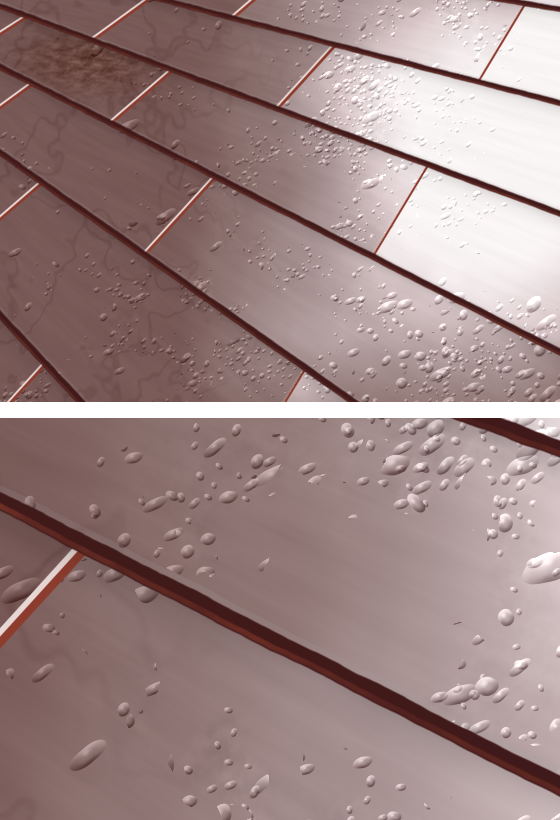
Top: the whole. Bottom: its middle third, enlarged.
Reproduce this texture procedurally as a Shadertoy shader.

```glsl
// Wet copper shingles in perspective: overlapping courses with staggered joints.
// Courses and joints are two fans of lines, each indexed by a smooth angle curve;
// sheen is a distance ramp, and water is jittered cellular drops on several scales.

const vec3 GLARE  = vec3(0.98, 0.96, 0.96);
const vec3 PALE   = vec3(0.86, 0.79, 0.80);
const vec3 TAN    = vec3(0.68, 0.60, 0.60);
const vec3 ROSE   = vec3(0.56, 0.46, 0.45);
const vec3 SHADE  = vec3(0.47, 0.35, 0.34);
const vec3 GAP    = vec3(0.25, 0.10, 0.10);
const vec3 COPPER = vec3(0.58, 0.25, 0.19);

vec2 hash2(vec2 p) {
    vec2 h = vec2(dot(p, vec2(127.1, 311.7)), dot(p, vec2(269.5, 183.3)));
    return fract(sin(h) * 43758.54);
}

// Layered, warped sines in about -1..1
float mottle(vec2 p) {
    float sum = 0.0, amp = 0.5;
    for (int i = 0; i < 4; i++) {
        sum += amp * sin(p.x + 1.7 * sin(p.y)) * cos(p.y - 1.3 * sin(p.x * 0.7));
        p = mat2(1.5, 1.2, -1.2, 1.5) * p + 2.3;
        amp *= 0.6;
    }
    return sum;
}

float band(float dist, float halfWidth, float soft) {
    return 1.0 - smoothstep(halfWidth - soft, halfWidth + soft, abs(dist));
}

float bump(vec2 p, vec2 center, vec2 size) {
    vec2 d = (p - center) / size;
    return exp(-dot(d, d));
}

// Signed light of domed drops: positive on the lit side, negative on the dark rim
float drops(vec2 p, float wet, float soft) {
    vec2 cell = floor(p);
    float light = 0.0;
    for (int y = -1; y <= 1; y++)
    for (int x = -1; x <= 1; x++) {
        vec2 id = cell + vec2(x, y);
        vec2 rnd = hash2(id), kind = hash2(id + 37.0);
        vec2 d = p - id - 0.15 - 0.7 * rnd;
        d.x += d.y * (kind.y - 0.3);
        float angle = atan(d.y, d.x);
        float radius = mix(0.16, 0.46, kind.y * kind.y) * (1.0 + 0.2 * sin(2.0 * angle + 6.3 * rnd.x));
        float r = length(d) / radius;
        float inside = 1.0 - smoothstep(1.0 - soft / radius, 1.0 + soft / radius, r);
        float side = dot(d / radius, vec2(-0.55, -0.83));
        float relief = side * smoothstep(0.1, 0.8, r) + 0.7 * bump(d / radius, vec2(-0.3, -0.2), vec2(0.3));
        light += inside * relief * step(kind.x, wet);
    }
    return clamp(light, -1.0, 1.0);
}

// Metal tone from the glare outward
vec3 sheen(float d) {
    vec3 c = mix(GLARE, PALE, smoothstep(0.15, 0.29, d));
    c = mix(c, TAN, smoothstep(0.25, 0.36, d));
    c = mix(c, ROSE, smoothstep(0.33, 0.45, d));
    return mix(c, SHADE, smoothstep(0.43, 0.58, d));
}

void mainImage(out vec4 fragColor, in vec2 fragCoord) {
    vec2 uv = fragCoord / iResolution.xy;
    vec2 p = vec2(uv.x, (1.0 - uv.y) * 0.721);
    float soft = 0.8 / iResolution.x;

    // Course index, growing downward, and distance to the nearest overlap
    vec2 fromLeft = p - vec2(-0.781, -0.280);
    float t = atan(fromLeft.y, fromLeft.x) - 0.165;
    float course = t * (11.63 - 6.14 * t);
    float courseDist = (course - round(course)) * length(fromLeft) / (11.63 - 12.28 * t);
    float row = floor(course);

    // Joint index, growing leftward, shifted by half a sheet on odd courses
    vec2 fromTop = vec2(1.471, -0.885) - p;
    float u = fromTop.x / -fromTop.y;
    float s = u - 0.6;
    float joint = 0.5 * s * (2.85 + 1.38 * s) + 0.5 * mod(row, 2.0);
    float jointRate = 0.5 * (2.85 + 2.76 * s) * sqrt(1.0 + u * u) / -fromTop.y;
    float jointDist = (joint - round(joint)) / jointRate;
    vec2 sheet = vec2(floor(joint), row);

    // Sheen, stepped at the joints and varied per sheet
    float glow = length((p - vec2(0.90, 0.25)) * vec2(1.0, 0.8));
    glow -= 0.09 * (fract(joint) - 0.5) + 0.04 * (hash2(sheet).x - 0.5);
    glow -= 0.17 * bump(p, vec2(0.44, 0.66), vec2(0.22, 0.17));
    glow += 0.025 * mottle(p * 9.0 + sheet);
    vec3 color = sheen(glow);

    // Brushed streaks, faint scratches and a rough brown stain
    color += 0.018 * mottle(vec2(course * 26.0, joint * 7.0));
    color -= 0.035 * band(mottle(p * 13.0 + 4.0), 0.05, 0.05) * smoothstep(0.35, 0.6, glow);
    float stain = bump(p, vec2(0.16, 0.11), vec2(0.12, 0.06)) * step(2.0, course) * step(course, 3.0);
    color += stain * (0.13 * mottle(p * vec2(90.0, 150.0)) - vec3(0.07, 0.09, 0.11));

    // Water: a broken trail of fine beads, with larger drops at the lower right
    float trail = exp(-pow((u - 0.76) / 0.13, 2.0));
    float patches = smoothstep(-0.1, 0.3, mottle(p * 17.0 + 1.0));
    float corner = smoothstep(0.48, 0.64, p.y) * smoothstep(0.55, 0.75, p.x);
    float fine = patches * (0.85 * trail + 0.3 * corner) + 0.4 * smoothstep(0.35, 0.6, mottle(p * 14.0 + 8.0));
    float water = 0.0;
    for (int i = 0; i < 3; i++) {
        float cells = 88.0 / pow(1.65, float(i));
        float wet = mix(fine, 0.6 * corner + 0.25 * trail * patches, float(i) * 0.5);
        water += drops(p * cells + 11.0 * float(i), wet, soft * cells);
    }
    float tone = mix(0.20, 0.32, smoothstep(0.55, 0.3, glow));
    color += clamp(water, -1.0, 1.0) * tone * vec3(0.95, 1.0, 1.0);
    color += 0.05 * trail * patches * mottle(p * 110.0);

    // Joints: lit lip on the left, bare copper on the right
    float jointWidth = mix(0.0018, 0.0030, smoothstep(0.55, 0.9, u));
    color = mix(color, COPPER * 0.95, band(jointDist + 0.0018, jointWidth, soft));
    color = mix(color, vec3(0.92, 0.86, 0.85), band(jointDist - 0.0018, 0.0017, soft) * smoothstep(0.5, 0.95, u));

    // Overlaps: cast shadow, lit rim, dark gap and a copper edge
    float edge = courseDist + 0.0009 * mottle(vec2(joint * 32.0, row * 5.0));
    float gapWidth = 0.0046 + 0.0022 * p.y;
    color *= 1.0 - 0.22 * exp(-max(edge, 0.0) * 90.0) * step(0.0, edge);
    color = mix(color, color * 0.75 + 0.16, 0.6 * band(edge + gapWidth + 0.002, 0.002, soft));
    color = mix(color, GAP, band(edge, gapWidth, soft * 1.5));
    float worn = 0.45 + 0.35 * mottle(vec2(joint * 21.0, row * 3.0));
    color = mix(color, COPPER * 0.85, worn * band(edge - gapWidth * 0.55, 0.0016, soft * 1.5));

    fragColor = vec4(clamp(color, 0.0, 1.0), 1.0);
}
```
